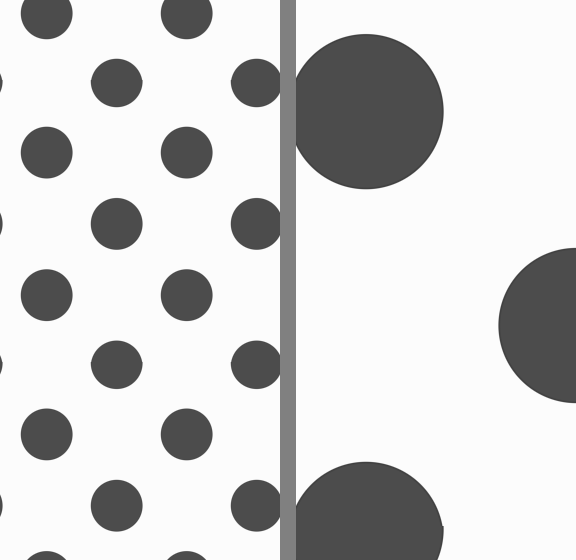
Left: the whole. Right: its middle third, enlarged.
Give the GLSL for this pattern, as a Shadertoy shader.

```glsl
const vec3 PAPER = vec3(0.99);
const vec3 INK = vec3(0.30);
const vec3 RIM = vec3(0.25);

// Distance to the nearest point of a rectangular lattice
float latticeDistance(vec2 p, vec2 spacing) {
    return length(p - spacing * round(p / spacing));
}

// Signed distance to staggered dots: two lattices half a cell apart
float staggeredDots(vec2 p, vec2 spacing, float radius) {
    float evenRows = latticeDistance(p, spacing);
    float oddRows = latticeDistance(p - 0.5 * spacing, spacing);
    return min(evenRows, oddRows) - radius;
}

// Repeats a band vertically; a band shorter than the lattice trims dots at its seam
vec2 wrapBand(vec2 p, float seam, float bandHeight) {
    return vec2(p.x, mod(p.y - seam, bandHeight));
}

// Paper, flat ink and a slightly darker thin rim
vec3 shadeDot(float dist, float rimWidth, float pixel) {
    float rim = smoothstep(-rimWidth - pixel, -rimWidth + pixel, dist);
    float coverage = 1.0 - smoothstep(-0.75 * pixel, 0.75 * pixel, dist);
    return mix(PAPER, mix(INK, RIM, rim), coverage);
}

void mainImage(out vec4 fragColor, in vec2 fragCoord) {
    // Canvas width is one unit, y runs down from the top edge
    float pixel = 1.0 / iResolution.x;
    vec2 p = vec2(fragCoord.x, iResolution.y - fragCoord.y) * pixel;

    // Seamed band, then the first dot centre as lattice origin
    vec2 band = wrapBand(p, 0.2865, 1.0065);
    vec2 firstDot = vec2(0.4167, 0.0039);
    float dist = staggeredDots(band - firstDot, vec2(0.5, 0.5092), 0.0924);

    fragColor = vec4(shadeDot(dist, 0.002, pixel), 1.0);
}
```
